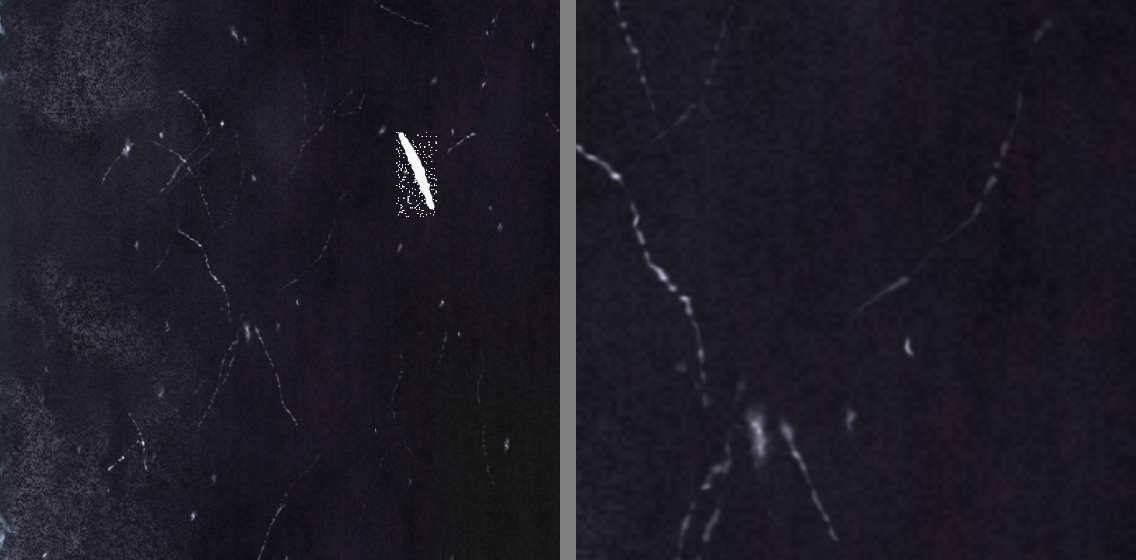
Left: the whole. Right: its middle third, enlarged.
This texture is drawn by a Shadertoy shader. Its source:

```glsl
float hash(vec2 p) {
    vec3 q = fract(vec3(p.xyx) * 0.1031);
    q += dot(q, q.yzx + 33.33);
    return fract((q.x + q.y) * q.z);
}

float noise(vec2 p) {
    vec2 cell = floor(p), f = fract(p);
    f = f * f * (3.0 - 2.0 * f);
    return mix(mix(hash(cell), hash(cell + vec2(1, 0)), f.x),
               mix(hash(cell + vec2(0, 1)), hash(cell + vec2(1, 1)), f.x), f.y);
}

float fbm(vec2 p) {
    float sum = 0.0, weight = 0.5;
    for (int i = 0; i < 5; i++) {
        sum += weight * noise(p);
        p = mat2(1.6, 1.2, -1.2, 1.6) * p + 7.3;
        weight *= 0.5;
    }
    return sum;
}

vec2 rotate(vec2 p, float angle) {
    float c = cos(angle), s = sin(angle);
    return vec2(c * p.x + s * p.y, c * p.y - s * p.x);
}

// Thin bent fibre along local y, crumbled into beads of uneven brightness
float fibre(vec2 p, float halfLength, float bend, float seed) {
    float t = p.y / halfLength;
    float wobble = (noise(vec2(p.y * 22.0, seed)) - 0.5) * 0.018
                 + (noise(vec2(p.y * 170.0, seed + 2.0)) - 0.5) * 0.003;
    float slope = 2.0 * bend * t / halfLength;
    float d = abs(p.x - bend * t * t - wobble) / sqrt(1.0 + slope * slope);
    float beads = noise(vec2(p.y * 240.0, seed + 9.0));
    float patches = noise(vec2(p.y * 35.0, seed + 4.0));
    float width = 0.0012 + 0.0016 * patches * beads;
    float ends = 1.0 - smoothstep(0.85, 1.0, abs(t));
    float knot = smoothstep(0.75, 0.95, t) * ends;
    width += 0.002 * knot;
    return exp(-d * d / (width * width)) * ends * (beads * beads * (0.3 + 1.5 * patches) + 0.4 * knot);
}

float fibres(vec2 uv) {
    float sum = 0.0;
    for (int i = 0; i < 32; i++) {
        float id = float(i) + 3.0;
        vec2 centre = vec2(0.2 + 0.8 * hash(vec2(id, 1.7)), hash(vec2(id, 5.2)));
        float angle = (hash(vec2(id, 8.1)) - 0.5) * 2.0;
        float halfLength = mix(0.03, 0.13, pow(hash(vec2(id, 11.4)), 1.5));
        float bend = (hash(vec2(id, 14.6)) - 0.5) * 0.6 * halfLength;
        float strength = mix(0.15, 0.9, pow(hash(vec2(id, 17.3)), 2.0));
        sum += strength * fibre(rotate(uv - centre, angle), halfLength, bend, id * 3.1);
    }
    return sum;
}

// Short ragged lint specks, mostly upright
float flecks(vec2 uv) {
    float sum = 0.0;
    for (int i = 0; i < 38; i++) {
        float id = float(i) + 50.0;
        vec2 centre = vec2(0.08 + 0.92 * hash(vec2(id, 2.3)), hash(vec2(id, 6.9)));
        vec2 p = rotate(uv - centre, (hash(vec2(id, 9.5)) - 0.5) * 1.0);
        float size = mix(0.55, 1.3, pow(hash(vec2(id, 12.8)), 2.0));
        p.x += (noise(uv * 150.0) - 0.5) * 0.005;
        p /= size * vec2(0.0035, mix(0.004, 0.010, hash(vec2(id, 15.1))));
        sum += exp(-dot(p, p)) * mix(0.2, 0.75, hash(vec2(id, 18.2)));
    }
    return sum * (0.5 + noise(uv * 280.0));
}

// Bright scratch: thick in the middle, slightly bowed, ragged at the rim
float brightScratch(vec2 uv, vec2 a, vec2 b) {
    vec2 along = b - a;
    float t = clamp(dot(uv - a, along) / dot(along, along), 0.0, 1.0);
    float arc = 4.0 * t * (1.0 - t);
    vec2 spine = a + along * t + vec2(0.004, 0.002) * arc;
    float d = length(uv - spine) + (noise(uv * 160.0) - 0.5) * 0.004;
    float radius = 0.005 + 0.004 * arc;
    return 1.0 - smoothstep(radius - 0.0015, radius + 0.0015, d);
}

// Square dots scattered inside a box around the bright scratch
float boxedDots(vec2 uv, vec2 centre, vec2 halfSize) {
    vec2 grid = uv * 400.0;
    vec2 inside = step(abs(uv - centre), halfSize);
    vec2 f = abs(fract(grid) - 0.5);
    float dotShape = 1.0 - smoothstep(0.3, 0.55, max(f.x, f.y));
    return dotShape * step(0.86, hash(floor(grid))) * inside.x * inside.y;
}

void mainImage(out vec4 fragColor, in vec2 fragCoord) {
    vec2 uv = fragCoord / iResolution.xy;
    vec3 violetBlack = vec3(0.098, 0.087, 0.130);
    vec3 dustyViolet = vec3(0.140, 0.131, 0.176);
    vec3 neutralBlack = vec3(0.088, 0.081, 0.088);
    vec3 edgeBlue = vec3(0.15, 0.20, 0.25);
    vec3 lint = vec3(0.72, 0.74, 0.80);

    // Dark ground: dusty left, neutral lower right, uneven dark patches
    float clouds = fbm(uv * 4.0 + 2.0);
    float leftness = 1.0 - smoothstep(0.0, 0.6, uv.x + (clouds - 0.5) * 0.6);
    float corner = smoothstep(0.65, 0.84, uv.x + (clouds - 0.5) * 0.15)
                 * (1.0 - smoothstep(0.25, 0.65, uv.y));
    vec3 color = mix(violetBlack, dustyViolet, leftness * 0.8);
    float patches = fbm(uv * vec2(8.0, 5.0) + 20.0) - 0.48;
    color *= 0.95 + 0.9 * patches * (1.0 - 0.6 * corner);
    color = mix(color, neutralBlack, corner);

    // Upright wipe marks and faint red mottling
    float streaks = noise(uv * vec2(110.0, 5.0)) + noise(uv * vec2(220.0, 14.0)) - 1.0;
    color += 0.010 * streaks;
    color.r += 0.022 * smoothstep(0.6, 0.9, noise(uv * vec2(80.0, 40.0)))
             * smoothstep(0.4, 0.6, uv.x) * (1.0 - corner);

    // Fine grain and soft swirling powder on the left
    float grain = noise(uv * 340.0);
    float mottle = noise(uv * 120.0);
    color += (grain - 0.5) * mix(0.032, 0.050, leftness) + (mottle - 0.5) * 0.014;
    float swirl = fbm(uv * vec2(7.0, 5.0) + 3.0 * fbm(uv * 3.5 + 4.0));
    float powder = smoothstep(0.42, 0.78, swirl) * (1.0 - smoothstep(0.12, 0.42, uv.x));
    color += powder * grain * (0.4 + mottle) * vec3(0.17, 0.17, 0.18);

    // Cool worn left edge with small pale blotches
    float edge = 1.0 - smoothstep(0.0, 0.04, uv.x);
    color = mix(color, edgeBlue, edge * 0.35);
    float blotches = smoothstep(0.55, 0.9, fbm(uv * vec2(60.0, 38.0)));
    color += blotches * edge * smoothstep(0.25, 0.5, abs(uv.y - 0.5)) * vec3(0.6, 0.7, 0.75);

    // Fibres, specks and the scratch with its dotted box
    color += lint * (fibres(uv) + flecks(uv));
    float white = brightScratch(uv, vec2(0.717, 0.757), vec2(0.770, 0.630));
    white = max(white, boxedDots(uv, vec2(0.744, 0.690), vec2(0.037, 0.078)));
    color = mix(color, vec3(0.97), white);

    fragColor = vec4(clamp(color, 0.0, 1.0), 1.0);
}
```
